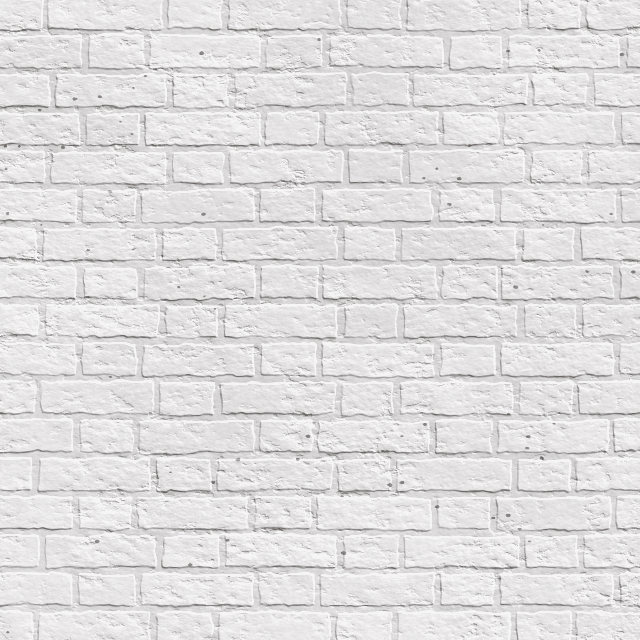
Reproduce this texture procedurally as a WebGL 1 fragment shader.

```glsl
precision highp float;
// White painted brick wall: long and short bricks alternate along each row,
// and every second row is shifted so short bricks sit over long ones.
// A height field of bricks, mortar and rough paint is lit from the upper right.

uniform vec2 u_resolution;

#define ROWS 16.66          // brick rows up the canvas
#define PAIRS 3.57          // long + short pairs across the canvas
#define LONG_SHARE 0.665    // part of a pair taken by the long brick
#define JOINT 0.0032        // half width of the mortar joint
#define BEVEL 0.0036        // width of the worn brick edge
#define BRICK_DEPTH 0.0031  // height of a brick above the mortar
#define ROUGHNESS 0.0027    // height of the paint relief
#define RELIEF_GAIN 0.50    // contrast of the lighting
#define BASE_TONE 0.885     // tone of a flat brick face
#define PIT_CHANCE 0.05     // share of cells with a dark hole
#define SHADOW_COLOR vec3(0.42, 0.41, 0.40)
#define LIGHT_COLOR vec3(0.965, 0.960, 0.965)

float hash(vec2 p) {
  return fract(sin(dot(p, vec2(127.1, 311.7))) * 43758.545);
}

float noise(vec2 p) {
  vec2 i = floor(p), f = fract(p);
  f = f * f * (3.0 - 2.0 * f);
  return mix(mix(hash(i), hash(i + vec2(1.0, 0.0)), f.x),
             mix(hash(i + vec2(0.0, 1.0)), hash(i + vec2(1.0, 1.0)), f.x), f.y);
}

float fbm(vec2 p) {
  float sum = 0.0, amp = 0.5;
  for (int i = 0; i < 4; i++) {
    sum += amp * noise(p);
    p = mat2(1.7, 1.1, -1.1, 1.7) * p + 7.3;
    amp *= 0.55;
  }
  return sum;
}

// Signed distance to the nearest brick (x) and its random value (y)
vec2 brick(vec2 p) {
  p.y += 0.004 * (noise(p * vec2(7.0, 5.0)) - 0.5);
  float v = p.y * ROWS + 0.19;
  float row = floor(v);
  float shift = 0.21 + 0.54 * mod(row, 2.0) + 0.06 * (hash(vec2(row, 4.0)) - 0.5)
              + 0.004 * row;
  float u = p.x * PAIRS - shift;
  float pair = floor(u);
  float split = LONG_SHARE + 0.03 * (hash(vec2(pair, row)) - 0.5);
  float isShort = step(split, fract(u));
  float id = hash(vec2(pair * 2.0 + isShort, row + 31.0));

  float left = mix(0.0, split, isShort);
  float right = mix(split, 1.0, isShort);
  vec2 local = vec2((fract(u) - 0.5 * (left + right)) / PAIRS,
                    (fract(v) - 0.5) / ROWS);
  local.y += local.x * 0.022 * (id - 0.5);
  vec2 halfSize = vec2(0.5 * (right - left) / PAIRS, 0.5 / ROWS)
                - JOINT - 0.0012 * vec2(fract(id * 17.0), fract(id * 29.0));
  vec2 q = abs(local) - halfSize + 0.004;
  float d = length(max(q, 0.0)) + min(max(q.x, q.y), 0.0) - 0.004;

  // Chipped, uneven edge
  d += 0.0042 * (noise(p * 48.0) - 0.5) + 0.0026 * (noise(p * 135.0) - 0.5);
  return vec2(d, id);
}

// Height (x), brick coverage (y) and brick random value (z)
vec3 wall(vec2 p) {
  vec2 b = brick(p);
  float cover = smoothstep(0.0, -BEVEL, b.x);
  float buried = mix(0.4, 1.15, noise(p * 23.0 + 9.0));
  float patchy = mix(0.45, 1.5, noise(p * 15.0 + 3.0));
  float grain = fbm(p * vec2(58.0, 88.0));
  float gouge = smoothstep(0.40, 0.27, grain);
  float h = BRICK_DEPTH * cover * buried
          + ROUGHNESS * patchy * (grain - 0.35 * gouge);
  return vec3(h, cover, b.y);
}

// Sparse small holes, gathered in loose groups
float pits(vec2 p) {
  vec2 g = p * 55.0, cell = floor(g);
  vec2 center = 0.3 + 0.4 * vec2(hash(cell + 2.0), hash(cell + 5.0));
  float chance = PIT_CHANCE * smoothstep(0.45, 0.8, noise(cell * 0.13));
  float radius = 0.07 + 0.09 * hash(cell + 8.0);
  float d = length((fract(g) - center) * vec2(0.8, 1.1)) + 0.08 * (noise(g * 6.0) - 0.5);
  return step(hash(cell), chance) * smoothstep(radius + 0.06, radius - 0.04, d);
}

void main() {
  vec2 p = gl_FragCoord.xy / u_resolution;
  vec2 toLight = normalize(vec2(0.48, 0.88));
  vec3 here = wall(p);

  // Slope toward the light, then the shadow of higher parts nearby
  float slope = 0.0, shadow = 0.0;
  for (int i = 1; i <= 3; i++) {
    float reach = 0.0018 * float(i);
    float rise = wall(p + toLight * reach).x - here.x;
    if (i == 1) slope = rise / reach;
    shadow = max(shadow, rise - 0.4 * reach);
  }

  // Tone from light, mortar depth, brick variation and broad stains
  float tone = BASE_TONE - RELIEF_GAIN * slope - 80.0 * shadow;
  tone -= 0.09 * (1.0 - here.y);
  tone += 0.04 * (here.z - 0.5) * here.y;
  tone += 0.07 * (noise(p * 4.0 + 1.7) - 0.5) + 0.05 * (noise(p * 260.0) - 0.5);
  tone -= 0.65 * pits(p);
  gl_FragColor = vec4(mix(SHADOW_COLOR, LIGHT_COLOR, clamp(tone, 0.0, 1.0)), 1.0);
}
```
